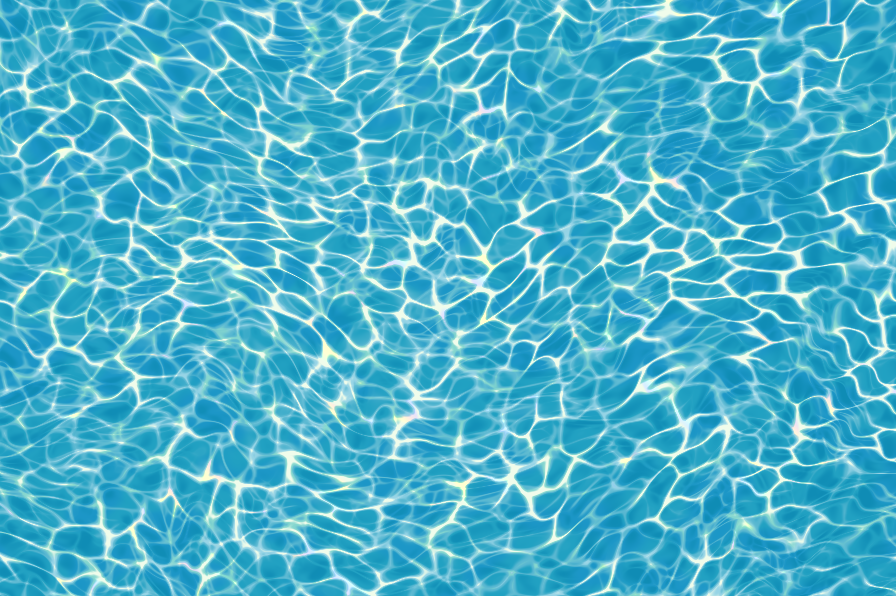
This texture is drawn by a Shadertoy shader. Its source:

```glsl
// Sunlit swimming pool: a net of bright caustic lines over turquoise water.

const vec3 DEEP_TEAL = vec3(0.06, 0.55, 0.71);
const vec3 TEAL      = vec3(0.13, 0.63, 0.76);
const vec3 AZURE     = vec3(0.11, 0.59, 0.78);
const vec3 SOFT_BLUE = vec3(0.35, 0.72, 0.82);
const vec3 PALE_BLUE = vec3(0.59, 0.83, 0.90);
const vec3 MINT      = vec3(0.52, 0.84, 0.81);
const vec3 SUNLIGHT  = vec3(0.94, 0.99, 0.92);

vec2 hash2(vec2 cell) {
    vec3 h = fract(cell.xyx * vec3(0.1031, 0.1030, 0.0973));
    h += dot(h, h.yzx + 33.33);
    return fract((h.xx + h.yz) * h.zy);
}

vec2 direction(float angle) {
    return vec2(cos(angle), sin(angle));
}

// Layered sines, roughly 0..1
float swell(vec2 p, float seed) {
    float sum = 0.0, freq = 1.0;
    for (int i = 0; i < 5; i++) {
        float k = float(i) + seed;
        vec2 dir = direction(k * 2.4);
        sum += sin(freq * dot(p, dir) + k * 1.7 + 0.9 * sin(freq * 0.7 * dot(p, dir.yx)));
        freq *= 1.37;
    }
    return clamp(0.5 + 0.19 * sum, 0.0, 1.0);
}

// Bends the plane with sideways waves
vec2 refractPlane(vec2 p, float amount, float seed) {
    float freq = 9.0;
    for (int i = 0; i < 5; i++) {
        float k = float(i) + seed;
        vec2 dir = direction(k * 2.1 + 0.4);
        p += amount / freq * vec2(-dir.y, dir.x) * sin(freq * dot(p, dir) + k * 2.3);
        p += 0.5 * amount / freq * dir * sin(freq * 0.8 * dot(p, dir.yx) + k);
        freq *= 1.9;
    }
    return p;
}

// Cellular noise: gap to the nearest borders, with rounded cell corners
float cellBorder(vec2 p, float rounding) {
    vec2 base = floor(p), local = p - base;
    vec3 nearest = vec3(8.0);
    for (int y = -1; y <= 1; y++) {
        for (int x = -1; x <= 1; x++) {
            vec2 offset = vec2(x, y);
            float d = length(offset + 0.1 + 0.8 * hash2(base + offset) - local);
            if (d < nearest.x) nearest = vec3(d, nearest.xy);
            else if (d < nearest.y) nearest = vec3(nearest.x, d, nearest.y);
            else nearest.z = min(nearest.z, d);
        }
    }
    vec2 gap = nearest.yz - nearest.x;
    return -rounding * log(exp(-gap.x / rounding) + exp(-gap.y / rounding));
}

// Thin bright core plus a soft glow around each border
float caustic(float border, float width, float strength) {
    float core = 1.0 - smoothstep(-0.05, width, border);
    float glow = exp(-6.0 * max(border, 0.0));
    return strength * (0.68 * core + 0.26 * glow);
}

// Water colour for a light level 0..1
vec3 waterColor(float light, float blueness, float mintness) {
    vec3 body = mix(TEAL, AZURE, blueness);
    vec3 pale = mix(PALE_BLUE, MINT, mintness);
    vec3 col = mix(DEEP_TEAL, body, smoothstep(0.0, 0.2, light));
    col = mix(col, SOFT_BLUE, smoothstep(0.2, 0.44, light));
    col = mix(col, pale, smoothstep(0.42, 0.68, light));
    return mix(col, SUNLIGHT, smoothstep(0.68, 0.98, light));
}

void mainImage(out vec4 fragColor, in vec2 fragCoord) {
    vec2 p = fragCoord / iResolution.y;
    vec2 uv = fragCoord / iResolution.xy;

    // Surface ripples grow toward the right edge; the left side slopes down
    float rightSide = smoothstep(0.3, 0.95, uv.x);
    float ripple = smoothstep(0.72, 1.0, uv.x);
    vec2 q = p;
    q.y += 0.007 * ripple * sin(95.0 * p.y + 9.0 * sin(p.x * 7.0));
    q.y += 0.18 * p.x * (1.0 - rightSide);

    // Sharp main net, crossed by a fainter net and by fine filaments
    vec2 mainPlane = refractPlane(q, 0.33, 0.0);
    vec2 finePlane = refractPlane(q + 3.7, 0.42, 4.0);
    float mainBorder = cellBorder(mainPlane * vec2(13.5, 23.5), 0.08);
    float fineBorder = cellBorder(finePlane * vec2(15.0, 25.0), 0.09);
    float threadBorder = cellBorder(finePlane.yx * vec2(44.0, 21.0) + 9.0, 0.08);

    float focus = smoothstep(0.2, 0.8, swell(p * 17.0, 2.0));
    float strength = mix(0.42, 1.06, focus) * mix(0.88, 1.08, rightSide);
    float width = mix(0.13, 0.29, swell(p * 27.0, 7.0));

    // Broad haze, brightest left of the middle, and fine drifting veils
    vec2 fromHaze = p - vec2(0.55, 0.48);
    float haze = exp(-3.5 * dot(fromHaze, fromHaze));
    float veil = swell(finePlane * vec2(38.0, 62.0), 5.0);
    float light = -0.03 + 0.09 * haze + 0.23 * veil;
    light += caustic(mainBorder, width, strength);
    light += caustic(fineBorder, 0.2, mix(0.36, 0.20, rightSide) * (1.25 - 0.7 * focus));
    light += caustic(threadBorder, 0.25, 0.22 * smoothstep(0.3, 0.75, swell(p * 13.0, 21.0)));

    // Shaded corners
    vec2 fromCentre = uv - vec2(0.47, 0.48);
    light *= 1.05 - 0.42 * dot(fromCentre, fromCentre);

    float blueness = smoothstep(0.45, 0.85, swell(p * 20.0, 11.0));
    float mintness = smoothstep(0.45, 0.75, swell(p * 34.0, 13.0));
    vec3 col = waterColor(light, blueness, mintness);

    // Rare warm and violet glints where the light splits
    float split = smoothstep(0.6, 0.9, light) * smoothstep(0.76, 0.92, swell(p * 26.0, 17.0));
    col += split * 0.10 * sin(vec3(0.0, 1.2, 3.4) + 60.0 * (p.x + p.y));

    fragColor = vec4(clamp(col, 0.0, 1.0), 1.0);
}
```
